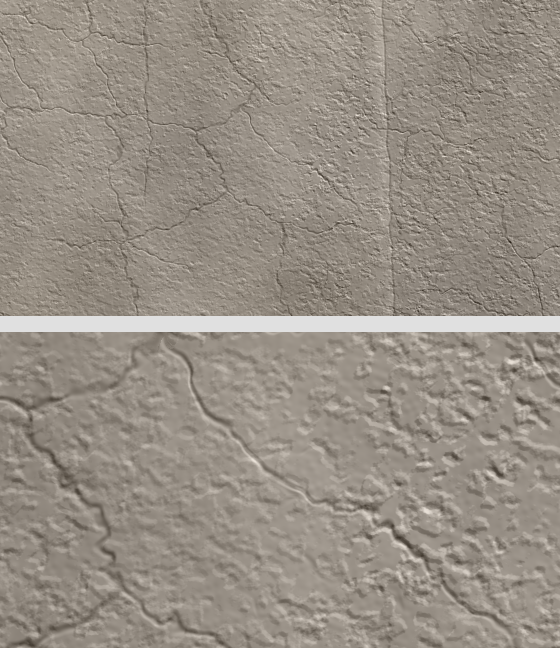
Top: the whole. Bottom: its middle third, enlarged.
Write a Shadertoy shader that draws this texture.

```glsl
// Weathered grey-brown plaster: short flaky ticks, jagged cracks and vertical seams.
// A height field of grain minus cracks is embossed by light from the upper right,
// then tinted with broad, faint stains. Lengths are in canvas heights.

float hash(vec2 p) {
    vec3 q = fract(vec3(p.xyx) * 0.1031);
    q += dot(q, q.yzx + 33.33);
    return fract((q.x + q.y) * q.z);
}

vec2 hash2(vec2 p) {
    return vec2(hash(p), hash(p + 57.3));
}

float noise(vec2 p) {
    vec2 i = floor(p), f = fract(p);
    f = f * f * (3.0 - 2.0 * f);
    return mix(mix(hash(i), hash(i + vec2(1, 0)), f.x),
               mix(hash(i + vec2(0, 1)), hash(i + vec2(1, 1)), f.x), f.y);
}

float fbm(vec2 p) {
    float sum = 0.0, amp = 0.53;
    for (int i = 0; i < 4; i++) {
        sum += amp * noise(p);
        p = mat2(1.6, 1.2, -1.2, 1.6) * p + 17.7;
        amp *= 0.5;
    }
    return sum;
}

// Distance to the border between the two nearest scattered cell centres
float cellEdge(vec2 p) {
    vec2 cell = floor(p), nearest = vec2(9.0), second = vec2(9.0);
    for (int y = -1; y <= 1; y++)
    for (int x = -1; x <= 1; x++) {
        vec2 c = cell + vec2(x, y);
        vec2 r = c + 0.1 + 0.8 * hash2(c) - p;
        if (dot(r, r) < dot(nearest, nearest)) { second = nearest; nearest = r; }
        else if (dot(r, r) < dot(second, second)) second = r;
    }
    return dot(0.5 * (nearest + second), normalize(second - nearest));
}

// Signed horizontal distance to the main seam, which leans slightly left
float seamOffset(vec2 p) {
    return p.x - 1.245 + 0.037 * p.y - 0.018 * (fbm(vec2(3.0, p.y * 18.0)) - 0.5);
}

// Roughness grows toward the right and the upper middle
float roughness(vec2 p) {
    float side = smoothstep(0.6, 1.05, p.x + 0.35 * (p.y - 0.5));
    return side * smoothstep(0.25, 0.65, fbm(p * 3.5 + 4.0));
}

float cracks(vec2 p) {
    vec2 wander = vec2(fbm(p * 9.0), fbm(p * 9.0 + 31.0)) - 0.5;
    vec2 jitter = vec2(noise(p * 75.0), noise(p * 75.0 + 11.0)) - 0.5;
    vec2 q = p + 0.1 * wander + 0.011 * jitter;
    q.y += 0.3 * q.x;

    // Long cracks, fading in and out along their length
    float longCrack = smoothstep(0.006, 0.0, cellEdge(q * vec2(2.5, 4.0) + 7.0) / 3.3);
    longCrack *= smoothstep(0.3, 0.55, fbm(p * 5.0 + 20.0));

    // Short cracks where the plaster is broken up
    float shortCrack = smoothstep(0.006, 0.0, cellEdge(q * vec2(8.0, 13.0)) / 10.5);
    shortCrack *= roughness(p) * smoothstep(0.4, 0.55, fbm(p * 7.0 + 9.0));

    // Main seam and a fainter one on the left
    float seam = 0.75 * smoothstep(0.006, 0.0, abs(seamOffset(p)));
    float leftSeam = p.x - 0.465 + 0.05 * wander.x + 0.011 * jitter.x;
    float faint = 0.85 * smoothstep(0.006, 0.0, abs(leftSeam)) * smoothstep(0.32, 0.4, p.y);
    return max(max(longCrack, 0.75 * shortCrack), max(seam, faint));
}

// Small pits and raised chips, stretched down to the right, over sandy grain
float grain(vec2 p) {
    vec2 q = mat2(0.94, 0.34, -0.34, 0.94) * p;
    float pits = smoothstep(0.27, 0.45, fbm(q * vec2(60.0, 88.0)));
    float chips = smoothstep(0.5, 0.68, fbm(q * vec2(64.0, 84.0) + 25.0));
    float lumps = fbm(q * vec2(24.0, 30.0) + 5.0);
    float sand = noise(q * vec2(150.0, 175.0));
    float clumping = 0.75 + 0.5 * smoothstep(0.3, 0.7, fbm(p * 14.0 + 60.0));
    float strength = clumping * (0.92 + 0.4 * roughness(p));
    return strength * (0.62 * pits + 0.55 * chips) + 0.32 * lumps + 0.3 * sand;
}

float relief(vec2 p) {
    return 0.155 * grain(p) - 0.14 * cracks(p);
}

void mainImage(out vec4 fragColor, in vec2 fragCoord) {
    vec2 p = fragCoord / iResolution.y;

    // Emboss: slopes falling away toward the lower left are dark
    vec2 away = 0.0025 * normalize(vec2(-0.5, -0.87));
    float tone = relief(p + away) - relief(p - away);
    tone -= 0.085 * cracks(p);

    // Worn pale strip along the left of the main seam
    float s = seamOffset(p);
    float strip = smoothstep(-0.05, -0.015, s) * smoothstep(0.003, -0.004, s);
    tone += 0.06 * strip * smoothstep(0.2, 0.6, fbm(p * vec2(30.0, 12.0)));

    // Broad and middling stains, and a slight darkening to the right
    tone += 0.155 * (fbm(p * vec2(3.2, 2.2) + 13.0) - 0.5);
    tone += 0.07 * (fbm(p * 11.0 + 70.0) - 0.5);
    tone -= 0.022 * smoothstep(1.2, 1.5, p.x);

    vec3 plaster = vec3(0.595, 0.563, 0.524);
    vec3 warmth = vec3(0.006, 0.002, -0.014) * (fbm(p * 2.0 + 40.0) - 0.4);
    fragColor = vec4(clamp(plaster + warmth + tone, 0.0, 1.0), 1.0);
}
```
